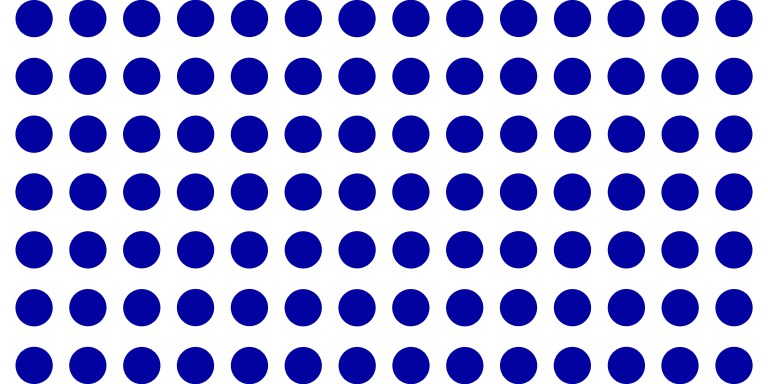
Give the GLSL for this pattern, as a Shadertoy shader.

```glsl
// Draws a sheet of solid blue discs, 14 across and 7 down, on white.
// Each pixel finds its grid cell, takes the distance to that cell's disc,
// and blends over one pixel; a sine-free hash nudges each disc very slightly.

const vec2 GRID_COUNT = vec2(14.0, 7.0);
const vec2 GRID_PITCH = vec2(0.1402, 0.1506);  // in canvas heights
const float DISC_RADIUS = 0.0485;
const float PLACEMENT_WOBBLE = 0.0006;
const vec3 PAPER_WHITE = vec3(1.0);
const vec3 INK_BLUE = vec3(0.008, 0.008, 0.63);

// Two random values in 0..1 for a cell
vec2 hash22(vec2 cell) {
    vec3 q = fract(cell.xyx * vec3(0.1031, 0.1030, 0.0973));
    q += dot(q, q.yzx + 33.33);
    return fract((q.xx + q.yz) * q.zy);
}

// Index of the nearest cell in a grid centred on the origin
vec2 nearestCell(vec2 p, vec2 pitch, vec2 count) {
    return clamp(floor(p / pitch + 0.5 * count), vec2(0.0), count - 1.0);
}

vec2 cellCentre(vec2 cell, vec2 pitch, vec2 count) {
    return (cell - 0.5 * (count - 1.0)) * pitch;
}

float discDistance(vec2 p, vec2 centre, float radius) {
    return length(p - centre) - radius;
}

// Coverage of a shape, softened across one pixel
float coverage(float dist, float pixelSize) {
    return clamp(0.5 - dist / pixelSize, 0.0, 1.0);
}

void mainImage(out vec4 fragColor, in vec2 fragCoord) {
    // Centred coordinates, canvas height = 1
    vec2 p = (fragCoord - 0.5 * iResolution.xy) / iResolution.y;
    float pixelSize = 1.0 / iResolution.y;

    // Disc belonging to this cell
    vec2 cell = nearestCell(p, GRID_PITCH, GRID_COUNT);
    vec2 wobble = (hash22(cell + 1.0) - 0.5) * PLACEMENT_WOBBLE;
    vec2 centre = cellCentre(cell, GRID_PITCH, GRID_COUNT) + wobble;
    float dist = discDistance(p, centre, DISC_RADIUS);

    // Ink over paper
    vec3 colour = mix(PAPER_WHITE, INK_BLUE, coverage(dist, pixelSize));
    fragColor = vec4(colour, 1.0);
}
```
